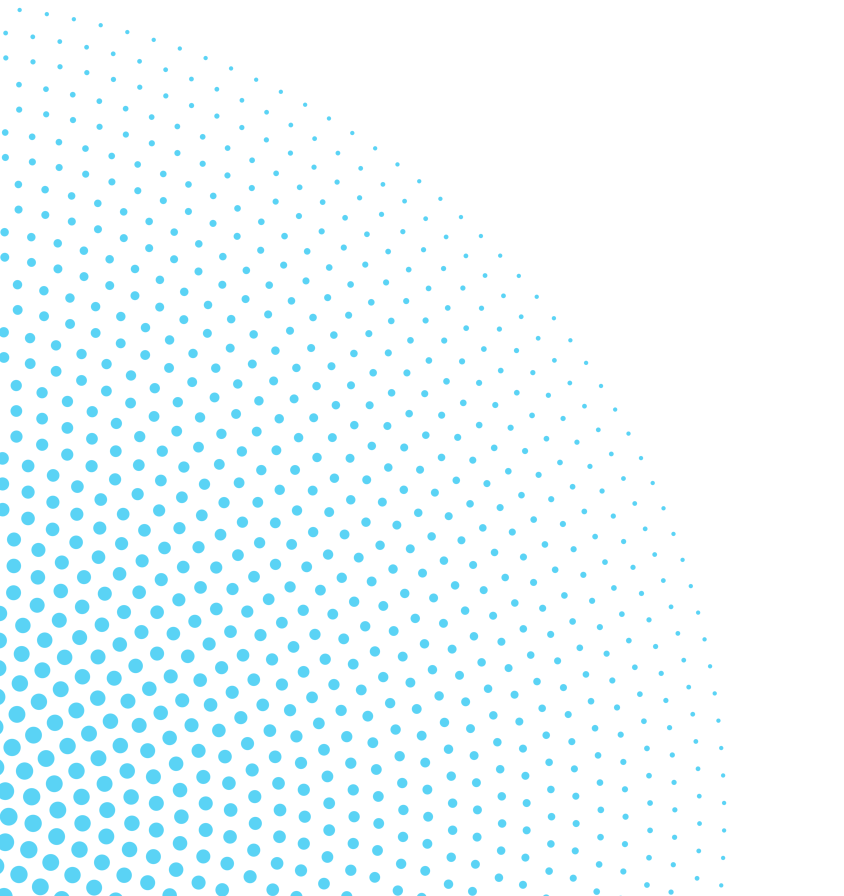
Write a Shadertoy shader that draws this background.

```glsl
// Radial halftone: concentric rings of blue dots on white, shrinking outward.
// Polar coordinates give the nearest ring, then the nearest dot on that ring;
// each pixel needs the distance to that one dot only.

const float TAU = 6.2831853;

// Lengths are in canvas heights, origin at the lower left.
const vec3  PAPER_COLOR   = vec3(1.0);
const vec3  DOT_COLOR     = vec3(0.353, 0.827, 0.961);
const vec2  CENTER        = vec2(-0.1005, 0.0885);
const float RING_SPACING  = 0.02754;
const float RING_COUNT    = 33.0;
const float START_ANGLE   = -0.25 * TAU;  // first dot of every ring, straight down
const float CORE_RADIUS   = 0.01094;      // dot radius extrapolated to the center
const float RADIUS_STEP   = 0.00026;      // radius lost per ring
const float DOTS_PER_RING = 5.5;          // dots gained per ring far from the core
const float DOTS_OFFSET   = 5.4;
const float CORE_RINGS    = 23.0;         // rings inside this gain dots faster
const float CORE_BEND     = 0.0092;
const float EDGE_PIXELS   = 0.7;          // half width of the smoothed edge

// Whole number of dots on a ring: close to 6 per step inside, 5.5 outside.
float dotsOnRing(float ring) {
    float inside = max(CORE_RINGS - ring, 0.0);
    return floor(DOTS_PER_RING * ring + DOTS_OFFSET - CORE_BEND * inside * inside);
}

// Signed distance to the nearest dot of the nearest ring.
float halftoneDistance(vec2 p) {
    float ring = clamp(round(length(p) / RING_SPACING), 1.0, RING_COUNT);
    float angleStep = TAU / dotsOnRing(ring);
    float angle = atan(p.y, p.x) - START_ANGLE;
    float dotAngle = round(angle / angleStep) * angleStep + START_ANGLE;
    vec2 dotCenter = ring * RING_SPACING * vec2(cos(dotAngle), sin(dotAngle));
    return distance(p, dotCenter) - (CORE_RADIUS - RADIUS_STEP * ring);
}

void mainImage(out vec4 fragColor, in vec2 fragCoord) {
    vec2 p = fragCoord / iResolution.y - CENTER;
    float edge = EDGE_PIXELS / iResolution.y;
    float coverage = 1.0 - smoothstep(-edge, edge, halftoneDistance(p));
    fragColor = vec4(mix(PAPER_COLOR, DOT_COLOR, coverage), 1.0);
}
```
